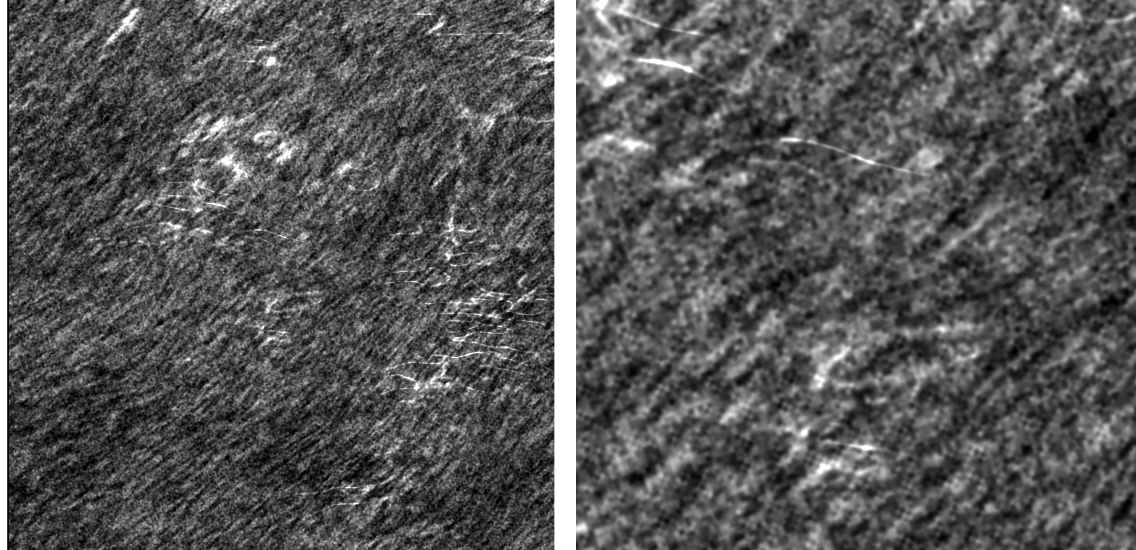
Left: the whole. Right: its middle third, enlarged.
Give the GLSL for this texture, as a WebGL 2 fragment shader.

```glsl
#version 300 es
precision highp float;
// Grainy grey relief: short diagonal streaks under fine speckle, with
// bright wavy crests gathered in patches and broad soft light and shade.
// All layers are stretched value noise; pale margins close both sides.

uniform vec2 u_resolution;
out vec4 fragColor;

float hash(vec2 p) {
  return fract(sin(dot(p, vec2(127.1, 311.7))) * 43758.5453);
}

// Value noise, shifted and scaled to zero mean and about unit deviation
float noise(vec2 p) {
  vec2 cell = floor(p);
  vec2 f = fract(p);
  f = f * f * (3.0 - 2.0 * f);
  float low = mix(hash(cell), hash(cell + vec2(1, 0)), f.x);
  float high = mix(hash(cell + vec2(0, 1)), hash(cell + vec2(1, 1)), f.x);
  return (mix(low, high, f.y) - 0.5) * 4.67;
}

// Coordinates along and across a direction given in radians
vec2 turn(vec2 p, float angle) {
  float c = cos(angle), s = sin(angle);
  return vec2(c * p.x + s * p.y, c * p.y - s * p.x);
}

// Two sizes of short strokes rising to the right
float streaks(vec2 p) {
  float coarse = noise(turn(p, 0.68) * vec2(42.0, 145.0));
  float fine = noise(turn(p, 0.80) * vec2(65.0, 205.0) + 31.0);
  return 0.8 * coarse + 0.6 * fine;
}

// Thin bright lines where stretched noise crosses its middle value
float crests(vec2 p) {
  float total = 0.0;
  for (int i = 0; i < 2; i++) {
    float k = float(i);
    vec2 q = turn(p, 0.16 - 0.26 * k) * vec2(9.0, 30.0) * (1.0 + 0.4 * k);
    float n = noise(q + 17.0 * k) + 0.25 * noise(q * 2.7 + 5.0);
    total += exp(-9.0 * n * n) * smoothstep(-0.1, 1.5, noise(q * vec2(0.6, 0.25) + 41.0));
  }
  return total;
}

void main() {
  vec2 uv = gl_FragCoord.xy / u_resolution;
  vec2 p = gl_FragCoord.xy / u_resolution.y;

  // Gentle bending of the streaks and stronger waves for the crests
  vec2 bend = vec2(noise(p * 3.0 + 7.0), noise(p * 3.5 + 19.0));
  vec2 ripple = vec2(noise(p * 19.0 + 3.0), noise(p * 23.0 + 11.0));
  float stroke = streaks(p + 0.012 * bend + 0.0012 * ripple);
  float crest = crests(p + 0.022 * bend + 0.0035 * ripple);

  // Broad shading, a little brighter towards the top
  float cloud = 0.75 * noise(turn(p, 0.3) * vec2(3.5, 6.0) + 13.0)
              + 0.55 * noise(turn(p, 0.5) * vec2(9.0, 15.0) + 29.0);
  float patches = smoothstep(-0.9, 1.2, noise(p * vec2(3.0, 4.5) + 53.0) + 0.8 * (p.y - 0.4));

  // Speckle near the limit of sharpness
  float grain = 0.75 * noise(turn(p, 0.35) * 330.0)
              + 0.66 * noise(turn(p, 1.1) * 240.0 + 71.0);

  float level = 0.62 * stroke + 0.58 * grain + 0.33 * cloud + 0.5 * (p.y - 0.5);
  level += crest * patches * (2.0 + 0.5 * stroke) - 0.2;
  float grey = 0.30 + 0.143 * level + 0.012 * level * level;

  // Dark edge line and pale side margins
  float soft = 0.5 / u_resolution.x;
  grey = mix(0.02, grey, smoothstep(0.016 - soft, 0.016 + soft, uv.x));
  float inside = smoothstep(0.013 - soft, 0.013 + soft, uv.x)
               * (1.0 - smoothstep(0.99 - soft, 0.99 + soft, uv.x));
  grey = mix(1.0, grey, inside);
  fragColor = vec4(vec3(clamp(grey, 0.0, 1.0)), 1.0);
}
```
